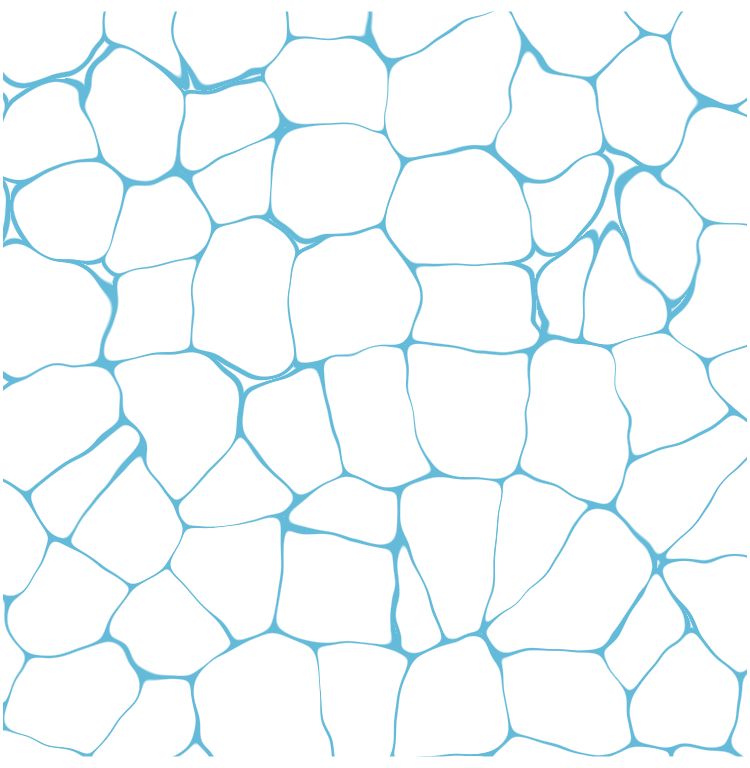
Write a Shadertoy shader that draws this pattern.

```glsl
// Foam-like tissue: large white cells parted by thin blue walls that swell at
// their junctions. A warped, weighted Voronoi diagram gives the walls, and an
// exponential smooth minimum rounds the corners and leaves small gaps in them.

const vec3 WALL_BLUE = vec3(0.39, 0.73, 0.85);
const float CELLS_PER_HEIGHT = 7.6;

vec3 hash3(vec2 p) {
    vec3 a = fract(p.xyx * vec3(0.1031, 0.1030, 0.0973));
    a += dot(a, a.yzx + 33.33);
    return fract((a.xxy + a.yzz) * a.zyx);
}

// Smooth value noise with two independent channels
vec2 noise2(vec2 p) {
    vec2 i = floor(p), f = fract(p);
    f = f * f * (3.0 - 2.0 * f);
    vec2 low = mix(hash3(i).xy, hash3(i + vec2(1, 0)).xy, f.x);
    vec2 high = mix(hash3(i + vec2(0, 1)).xy, hash3(i + vec2(1, 1)).xy, f.x);
    return mix(low, high, f.y);
}

// Seed position in xy, its weight (larger means a larger cell) in z
vec3 cellSeed(vec2 id) {
    vec3 h = hash3(id + 41.0);
    return vec3(id + 0.5 + 0.8 * (h.xy - 0.5), 0.24 * h.z);
}

float power(vec2 q, vec3 seed) {
    vec2 r = q - seed.xy;
    return dot(r, r) - seed.z;
}

// Rounded distance from q to the wall of its cell; also returns the owner seed
float wallDistance(vec2 q, float rounding, out vec3 owner) {
    vec2 base = floor(q);
    float nearest = 1e5;
    for (int y = -2; y <= 2; y++)
    for (int x = -2; x <= 2; x++) {
        vec3 seed = cellSeed(base + vec2(x, y));
        float d = power(q, seed);
        if (d < nearest) { nearest = d; owner = seed; }
    }
    // Blend the distances to all bisectors
    float total = 1e-9;
    for (int y = -2; y <= 2; y++)
    for (int x = -2; x <= 2; x++) {
        vec3 seed = cellSeed(base + vec2(x, y));
        float gap = length(seed.xy - owner.xy);
        if (gap > 0.001) {
            float d = (power(q, seed) - nearest) / (2.0 * gap);
            total += exp(-d / rounding);
        }
    }
    return -rounding * log(total);
}

void mainImage(out vec4 fragColor, in vec2 fragCoord) {
    vec2 uv = fragCoord / iResolution.xy;
    float pixel = 1.2 * CELLS_PER_HEIGHT / iResolution.y;
    vec2 q = CELLS_PER_HEIGHT * fragCoord / iResolution.y + 20.0;

    // Bend the straight walls, coarsely then finely
    vec2 bent = q + 0.30 * (noise2(q * 1.5) - 0.5) + 0.07 * (noise2(q * 4.0 + 9.0) - 0.5);

    // Some junctions swell enough to hold a gap
    float swelling = smoothstep(0.60, 0.85, noise2(q * 1.3 + 57.0).x);
    float rounding = 0.035 + 0.062 * swelling;

    vec3 owner;
    float d = wallDistance(bent, rounding, owner);

    // Every cell varies the thickness of its own side of the wall
    float halfWidth = mix(0.002, 0.020, noise2(q * 2.6 + owner.xy * 17.0).y);
    float wall = clamp(0.5 + (halfWidth - d) / pixel, 0.0, 1.0);
    wall *= clamp(0.5 + (d + 0.034) / pixel, 0.0, 1.0);

    // Narrow white margin
    vec2 inset = (vec2(0.496, 0.485) - abs(uv - 0.5)) * iResolution.xy;
    wall *= clamp(0.5 + min(inset.x, inset.y), 0.0, 1.0);

    fragColor = vec4(mix(vec3(1.0), WALL_BLUE, wall), 1.0);
}
```
